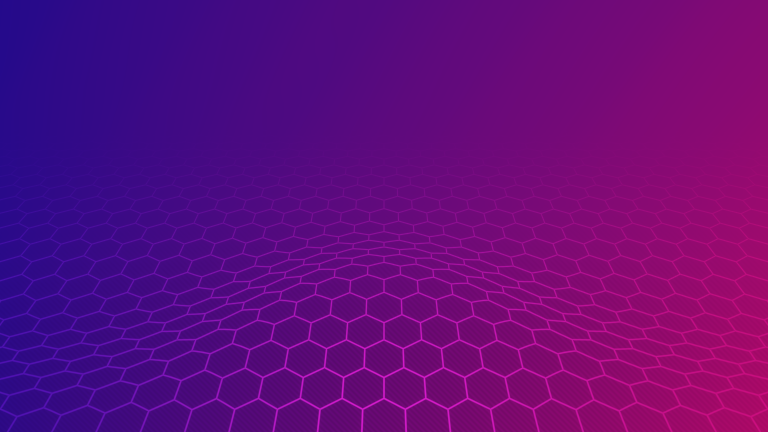
Write a Shadertoy shader that draws this background.

```glsl
// A glowing hexagon mesh draped over a hill, on a blue to magenta gradient.
// Canvas points are mapped back to mesh coordinates: perspective narrows the
// columns, and a tanh step along the hill's crest squeezes the rows together.

float hash(float n) { return fract(sin(n * 127.1) * 43758.5453); }

float noise(float x) {
    float i = floor(x), f = fract(x);
    return mix(hash(i), hash(i + 1.0), f * f * (3.0 - 2.0 * f));
}

// Mesh coordinates; x is measured from the centre, depth from the top edge.
vec2 meshPoint(float x, float depth) {
    float side = 1.0 - exp(-pow(x / 0.463, 2.0));
    float crest = 0.574 + 0.278 * side;
    float row = 10.0 * log(max(depth - 0.1736, 0.02)) + 2.63
              + 1.6 * tanh((depth - crest) / mix(0.042, 0.095, side));
    return vec2(x / (0.072 * (depth + 0.4236)), row * 0.866);
}

// Offset from the nearest centre of a pointy-topped, unit-wide hexagon.
vec2 hexLocal(vec2 p) {
    vec2 s = vec2(1.0, 1.732);
    vec2 a = mod(p + 0.5 * s, s) - 0.5 * s;
    vec2 b = mod(p, s) - 0.5 * s;
    return dot(a, a) < dot(b, b) ? a : b;
}

// Distance to one pair of hexagon sides, in pixels.
float sideDistance(vec2 local, vec2 normal, vec2 dx, vec2 dy) {
    float slope = length(vec2(dot(normal, dx), dot(normal, dy)));
    return max(0.5 - abs(dot(local, normal)), 0.0) / max(slope, 1e-4);
}

void mainImage(out vec4 fragColor, in vec2 fragCoord) {
    vec2 uv = fragCoord / iResolution.xy;
    float x = (fragCoord.x - 0.5 * iResolution.x) / iResolution.y;
    float depth = 1.0 - uv.y;

    // Background gradient with faint diagonal streaks
    float red = 0.14 + 0.38 * uv.x + depth * (0.04 + 0.14 * uv.x);
    red += 0.016 * (noise((x + 0.75 * depth) * 9.0) - 0.5) * (1.0 - smoothstep(0.2, 0.5, depth));
    vec3 color = vec3(red, 0.038, 0.545 - 0.24 * (red - 0.14));

    // Fine hatching inside the cells, stronger towards the viewer
    float hatch = 0.5 + 0.5 * sin((x - depth) * 480.0);
    color *= 1.0 - (0.03 + 0.09 * hatch) * smoothstep(0.45, 0.85, depth) * exp(-x * x * 1.2);

    // Distance to the mesh lines, in canvas heights
    vec2 p = meshPoint(x, depth);
    vec2 dx = dFdx(p), dy = dFdy(p);
    vec2 local = hexLocal(p);
    float dist = sideDistance(local, vec2(1.0, 0.0), dx, dy);
    dist = min(dist, sideDistance(local, vec2(0.5, 0.866), dx, dy));
    dist = min(dist, sideDistance(local, vec2(0.5, -0.866), dx, dy));
    dist /= iResolution.y;

    // Lines and their soft glow, fading into the distance
    vec3 lineColor = mix(vec3(0.40, 0.09, 0.82), vec3(0.86, 0.11, 0.82), smoothstep(0.0, 0.5, uv.x));
    lineColor = mix(lineColor, vec3(0.88, 0.07, 0.56), smoothstep(0.5, 1.0, uv.x));
    float halfWidth = mix(0.0010, 0.0020, smoothstep(0.4, 1.0, depth));
    float aa = 0.8 / iResolution.y;
    float line = 1.0 - smoothstep(halfWidth - aa, halfWidth + aa, dist);
    float fade = 0.55 * smoothstep(0.29, 0.68, depth)
               + 0.40 * smoothstep(0.5, 0.9, depth) * exp(-x * x * 3.0);
    color = mix(color, lineColor, fade * (0.92 * line + 0.08 * exp(-dist / 0.006)));

    fragColor = vec4(color, 1.0);
}
```
